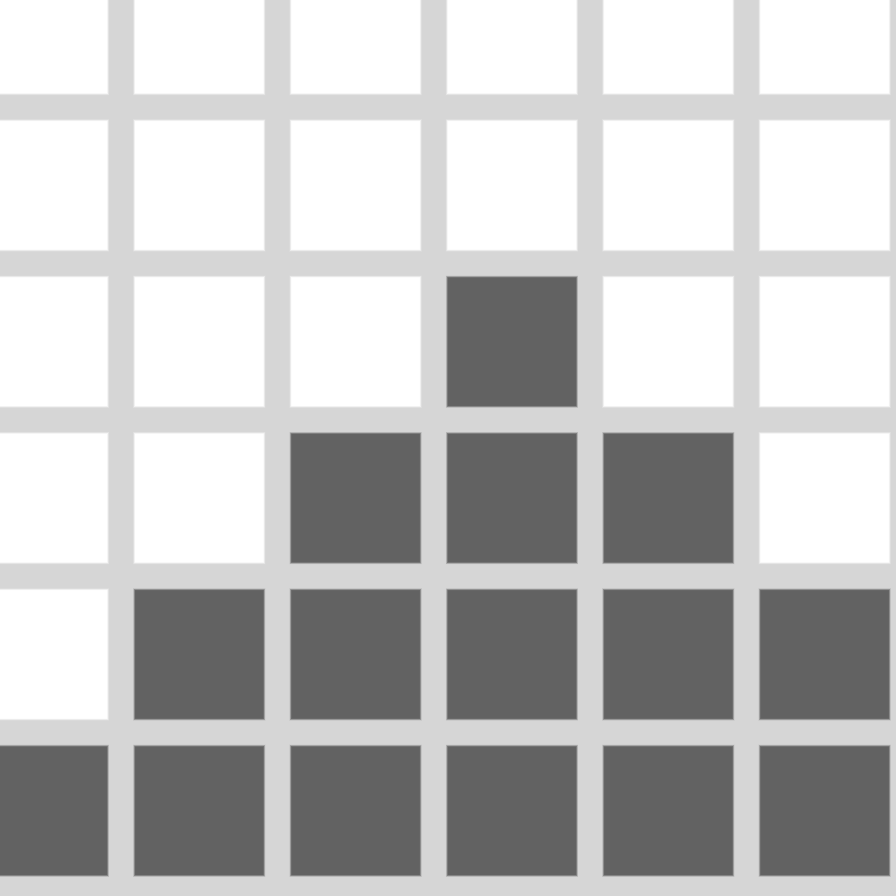
Reproduce this background procedurally as a three.js fragment shader.

```glsl
varying vec2 vUv;

const vec3 GAP_GREY = vec3(0.84);
const vec3 TILE_WHITE = vec3(1.0);
const vec3 TILE_DARK = vec3(0.385);

const float PITCH = 0.1745;
const vec2 PYRAMID_BASE = vec2(0.5714, 0.0951);
const float TILE_HALF = 0.0727;
const float PYRAMID_TOP = 3.0;
const float EDGE_SOFTNESS = 0.0017;

// Signed distance to a square, with sharp corners
float squareDistance(vec2 p, float halfSize) {
  vec2 d = abs(p) - halfSize;
  return max(d.x, d.y);
}

float coverage(float distanceToEdge, float softness) {
  return 1.0 - smoothstep(-softness, softness, distanceToEdge);
}

// 1 for cells inside the stepped pyramid, 0 elsewhere
float pyramidMask(vec2 cell, float topRow) {
  return step(abs(cell.x) + cell.y, topRow + 0.5);
}

void main() {
  // Grid cell, counted from the middle of the lowest row
  vec2 gridPos = (vUv - PYRAMID_BASE) / PITCH;
  vec2 cell = floor(gridPos + 0.5);
  vec2 local = (gridPos - cell) * PITCH;

  // Tiles over the gaps
  vec3 tileColor = mix(TILE_WHITE, TILE_DARK, pyramidMask(cell, PYRAMID_TOP));
  float tile = coverage(squareDistance(local, TILE_HALF), EDGE_SOFTNESS);

  gl_FragColor = vec4(mix(GAP_GREY, tileColor, tile), 1.0);
}
```
